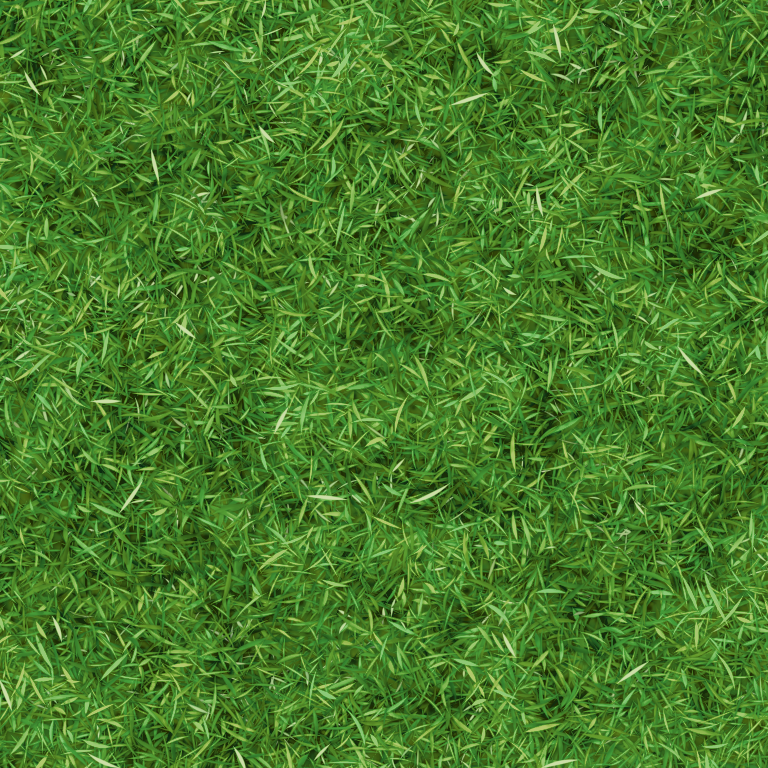
This texture is drawn by a WebGL 1 fragment shader. Its source:

```glsl
precision highp float;
// Dense lawn seen from above: layered fine grass blades with dry straw.
uniform vec2 u_resolution;

#define LAYERS 20
#define CELL 0.034
#define MIN_LENGTH 0.011
#define MAX_LENGTH 0.034
#define MIN_WIDTH 0.0010
#define MAX_WIDTH 0.0031
#define SOFTNESS 0.0012
#define BEND 0.22
#define SHADOW 0.27
#define STRAW_CHANCE 0.016
#define HUE_SPREAD 0.16
#define CONTRAST 1.32

const float TAU = 6.2831853;

vec3 hash3(vec2 p) {
  vec3 q = fract(p.xyx * vec3(0.1031, 0.1030, 0.0973));
  q += dot(q, q.yxz + 33.33);
  return fract((q.xxy + q.yzz) * q.zyx);
}

vec3 noise3(vec2 p) {
  vec2 cell = floor(p), f = fract(p);
  f = f * f * (3.0 - 2.0 * f);
  return mix(mix(hash3(cell), hash3(cell + vec2(1.0, 0.0)), f.x),
             mix(hash3(cell + vec2(0.0, 1.0)), hash3(cell + 1.0), f.x), f.y);
}

// Tone to colour, from deep shade at 0 to pale green above 1.
vec3 grassColor(float tone) {
  vec3 c = mix(vec3(0.08, 0.17, 0.04), vec3(0.20, 0.39, 0.11), smoothstep(-0.08, 0.23, tone));
  c = mix(c, vec3(0.27, 0.51, 0.16), smoothstep(0.21, 0.50, tone));
  c = mix(c, vec3(0.33, 0.61, 0.20), smoothstep(0.50, 0.78, tone));
  c = mix(c, vec3(0.51, 0.72, 0.33), smoothstep(0.82, 1.02, tone));
  return mix(c, vec3(0.62, 0.79, 0.45), smoothstep(1.04, 1.3, tone));
}

// Returns coverage, nearby shadow, position along and position across.
vec4 blade(vec2 p, float angle, float halfLength, float halfWidth, float bend) {
  float c = cos(angle), s = sin(angle);
  p = vec2(c * p.x + s * p.y, c * p.y - s * p.x);
  float along = clamp(p.x / halfLength, -1.0, 1.0);
  float across = p.y - bend * halfLength * (along * along - 0.4);
  float edge = abs(across) - mix(-SOFTNESS, halfWidth, 1.0 - along * along);
  float cover = 1.0 - smoothstep(-SOFTNESS, SOFTNESS, edge);
  float inside = 1.0 - smoothstep(0.8, 1.0, abs(along));
  float shade = (1.0 - smoothstep(0.0, 0.004, edge)) * inside;
  return vec4(cover, shade, along, clamp(across / halfWidth, -1.0, 1.0));
}

// Paints one scattered layer over surface = (tone, hue, straw).
vec3 grassLayer(vec2 uv, vec3 surface, float index) {
  float depth = index / float(LAYERS - 1);
  vec2 shift = hash3(vec2(index, 7.0)).xy + index * 61.0;
  vec2 home = floor(uv / CELL + shift);
  for (int j = -1; j <= 1; j++) {
    for (int i = -1; i <= 1; i++) {
      vec2 id = home + vec2(float(i), float(j));
      vec3 place = hash3(id), look = hash3(id + 411.7);
      vec3 form = hash3(id + 873.3);
      vec2 center = (id + place.xy - shift) * CELL;
      vec3 patches = noise3(center * 11.0 + 50.0);
      float angle = TAU * patches.x + (place.z - 0.5) * 3.6;
      // Straw gathers in worn clumps.
      float chance = STRAW_CHANCE + 0.12 * smoothstep(0.66, 0.9, patches.z);
      float straw = step(look.y, chance);
      float size = 1.0 - 0.35 * straw;
      vec4 b = blade(uv - center, angle,
                     mix(MIN_LENGTH, MAX_LENGTH, form.x) * size,
                     mix(MIN_WIDTH, MAX_WIDTH, form.y * form.y) * size,
                     BEND * (2.0 * form.z - 1.0));
      float tone = mix(-0.12, 0.27, depth) + 0.82 * look.x;
      tone += 0.12 * b.z + 0.10 * b.w + 0.34 * (patches.y - 0.5);
      surface.x *= 1.0 - SHADOW * b.y;
      vec3 paint = vec3(tone, look.z - 0.5, straw * (0.55 + 0.45 * look.x));
      surface = mix(surface, paint, b.x);
    }
  }
  return surface;
}

// A few long pale stalks lying on top.
vec3 looseStalks(vec2 uv, vec3 surface) {
  float size = 0.13;
  vec2 home = floor(uv / size);
  for (int j = -1; j <= 1; j++) {
    for (int i = -1; i <= 1; i++) {
      vec2 id = home + vec2(float(i), float(j)) + 300.0;
      vec3 place = hash3(id), look = hash3(id + 57.1);
      vec4 b = blade(uv - (id - 300.0 + place.xy) * size, place.z * TAU,
                     mix(0.018, 0.036, look.x), 0.0023, 0.3 * (look.y - 0.5));
      surface = mix(surface, vec3(1.0, 0.1, 1.0), b.x * step(look.z, 0.3));
    }
  }
  return surface;
}

void main() {
  vec2 uv = gl_FragCoord.xy / min(u_resolution.x, u_resolution.y);
  vec3 soil = noise3(uv * 130.0);
  vec3 surface = vec3(0.25 * soil.x, soil.y - 0.2, 0.0);
  for (int i = 0; i < LAYERS; i++) surface = grassLayer(uv, surface, float(i));
  // Uneven light over tufts and shredded fibres.
  surface.x += 0.22 * (noise3(uv * 24.0).x - 0.5) + 0.20 * (soil.z - 0.5);
  surface = looseStalks(uv, surface);
  vec3 color = grassColor(0.53 + CONTRAST * (surface.x - 0.38));
  color.r += HUE_SPREAD * surface.y * (0.3 + color.g);
  color.b -= 0.35 * HUE_SPREAD * surface.y;
  color = mix(color, vec3(0.80, 0.87, 0.66), surface.z);
  gl_FragColor = vec4(clamp(color, 0.0, 1.0), 1.0);
}
```
